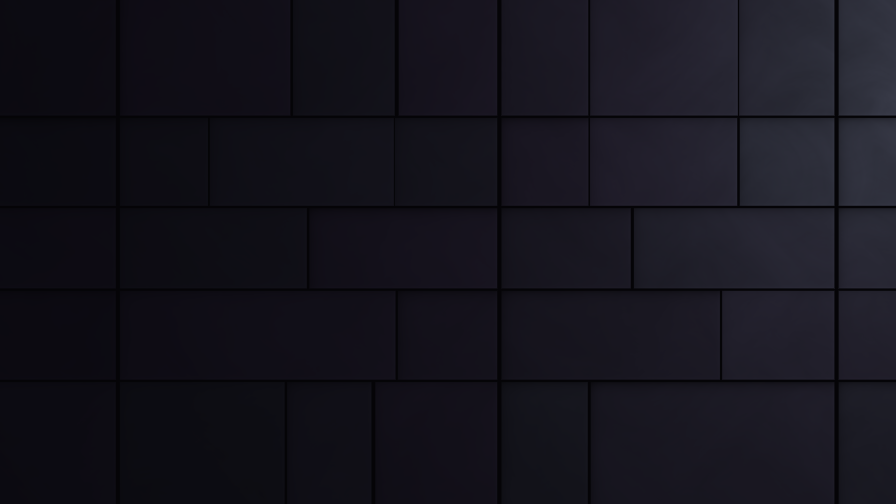
Reproduce this texture procedurally as a WebGL 2 fragment shader.

```glsl
#version 300 es
precision highp float;

uniform vec2 u_resolution;
out vec4 fragColor;

// Layout, as fractions of the canvas width and height
const int ROWS = 5;
const float ROW_EDGES[6] = float[6](-1.0, 0.245, 0.426, 0.590, 0.769, 2.0);
const vec3 BAYS = vec3(0.1315, 0.5573, 0.9336);   // joints shared by all rows
// Two cuts in the left bay and two in the right; a cut on a bay joint is unused
const vec4 CUTS[5] = vec4[5](
    vec4(0.3190, 0.4167, 0.6576, 0.9336),
    vec4(0.4427, 0.5573, 0.8047, 0.9336),
    vec4(0.3438, 0.5573, 0.7057, 0.9336),
    vec4(0.2331, 0.4401, 0.6576, 0.8242),
    vec4(0.3255, 0.4427, 0.6576, 0.8242));

// Joints, in canvas heights
const float BAY_GAP = 0.0042;
const float ROW_GAP = 0.0030;
const float THIN_GAP = 0.0006;
const float WIDE_GAP = 0.0042;
const float SHADOW_REACH = 0.010;
const float RIM_WIDTH = 0.0025;

// Light and colours
const vec2 LIGHT_POS = vec2(1.80, 0.84);
const float LIGHT_FALLOFF = 1.6;
const vec3 AMBIENT = vec3(0.035, 0.032, 0.053);
const vec3 LIGHT = vec3(0.205, 0.200, 0.235);
const vec3 GAP_COLOR = vec3(0.018, 0.017, 0.027);
const vec3 PURPLE_TINT = vec3(1.03, 0.92, 1.06);
const vec3 SLATE_TINT = vec3(0.96, 1.03, 1.02);
const float TILE_VARIATION = 0.10;
const float SMUDGE = 0.07;

float hash(vec2 p) {
    vec3 q = fract(vec3(p.xyx) * vec3(0.1031, 0.1030, 0.0973));
    q += dot(q, q.yzx + 33.33);
    return fract((q.x + q.y) * q.z);
}

// Layered warped sines: cloudy wear, about -1 to 1
float clouds(vec2 p) {
    float sum = 0.0, amp = 0.5;
    for (int i = 0; i < 5; i++) {
        p += 0.7 * sin(p.yx * 1.3 + float(i));
        sum += amp * sin(p.x) * sin(p.y + 1.0);
        p = mat2(1.5, 1.1, -1.1, 1.5) * p;
        amp *= 0.62;
    }
    return sum;
}

// Half width of the vertical joint at x in a given row
float jointWidth(float x, int row) {
    if (any(lessThan(abs(BAYS - x), vec3(0.0001)))) return BAY_GAP;
    return mix(THIN_GAP, WIDE_GAP, hash(vec2(x * 913.0, float(row) * 7.0)));
}

void main() {
    vec2 uv = gl_FragCoord.xy / u_resolution;
    float aspect = u_resolution.x / u_resolution.y;
    vec2 p = vec2(uv.x * aspect, uv.y);
    float pixel = 1.0 / u_resolution.y;

    // Row, then the nearest joint on either side
    int row = 0;
    for (int i = 1; i < ROWS; i++) if (uv.y >= ROW_EDGES[i]) row = i;
    vec4 cut = CUTS[row];
    float joints[7] = float[7](BAYS.x, cut.x, cut.y, BAYS.y, cut.z, cut.w, BAYS.z);
    float left = -1.0, right = 2.0;
    for (int i = 0; i < 7; i++) {
        if (uv.x >= joints[i]) left = max(left, joints[i]);
        else right = min(right, joints[i]);
    }

    // Distances from the tile's own borders
    float toLeft = (uv.x - left) * aspect - jointWidth(left, row);
    float toRight = (right - uv.x) * aspect - jointWidth(right, row);
    float toBottom = uv.y - ROW_EDGES[row] - ROW_GAP * 0.6;
    float toTop = ROW_EDGES[row + 1] - uv.y - ROW_GAP;
    float inside = min(min(toLeft, toRight), min(toBottom, toTop));

    // Side light and per-tile tone
    vec2 toLight = (p - LIGHT_POS) * vec2(1.0, 0.85);
    float glow = exp(-LIGHT_FALLOFF * length(toLight));
    vec2 id = vec2(left * 517.0, float(row) * 31.0);
    float tone = 1.0 + TILE_VARIATION * (hash(id + 3.0) - 0.5);
    vec3 tint = mix(PURPLE_TINT, SLATE_TINT, max(hash(id + 11.0), smoothstep(0.15, 0.8, glow)));
    vec3 color = (AMBIENT + LIGHT * glow) * tint * tone;

    // Smudges and fine brushing, stronger where the light grazes
    float wear = clouds(p * 11.0 + id) + 0.25 * clouds(p * vec2(38.0, 60.0));
    color *= 1.0 + SMUDGE * wear * (0.5 + glow);

    // Shadows from raised neighbours, then a faint bevel
    float depth = mix(0.12, 0.42, hash(id + 23.0));
    color *= 1.0 - depth * exp(-max(toTop, 0.0) / SHADOW_REACH);
    color *= 1.0 - 0.6 * depth * exp(-max(toLeft, 0.0) / SHADOW_REACH);
    float rim = exp(-max(min(toRight, toBottom), 0.0) / RIM_WIDTH);
    color *= 1.0 + 0.16 * rim;

    float face = smoothstep(-0.7 * pixel, 0.7 * pixel, inside);
    fragColor = vec4(mix(GAP_COLOR, color, face), 1.0);
}
```
